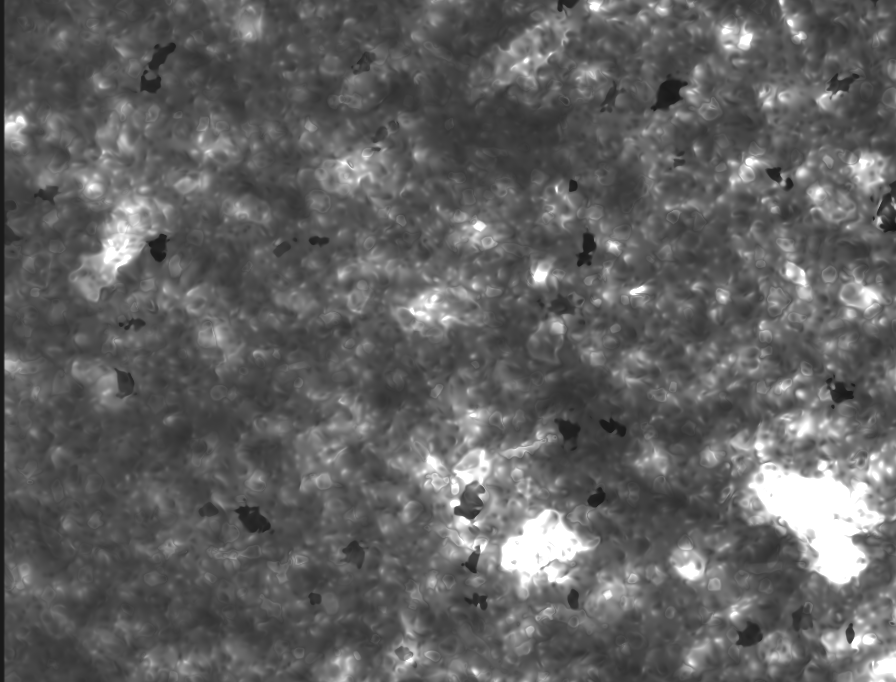
Reproduce this texture procedurally as a Shadertoy shader.

```glsl
// Grey micrograph of a rough sediment: pale broken grains in a dark speckled matrix.

const float DARKEST_GREY = 0.17;
const float MATRIX_GREY = 0.19;
const float CONTRAST = 0.7;
const float STRIP_WIDTH = 0.007;

// Three random values per lattice cell
vec3 hash3(vec2 cell) {
    vec3 h = fract(cell.xyx * vec3(0.1031, 0.1030, 0.0973));
    h += dot(h, h.yxz + 33.33);
    return fract((h.xxy + h.yzz) * h.zyx);
}

mat2 rotation(float angle) {
    float c = cos(angle), s = sin(angle);
    return mat2(c, -s, s, c);
}

// Cellular noise of soft light and dark blobs, zero mean, unit deviation
float speckle(vec2 p, float frequency, float seed) {
    p *= frequency;
    vec2 base = floor(p);
    float sum = 0.0;
    for (int y = -1; y <= 1; y++)
    for (int x = -1; x <= 1; x++) {
        vec2 cell = base + vec2(x, y);
        vec3 h = hash3(cell + seed);
        vec2 d = cell + h.xy - p;
        sum += (h.z - 0.5) * exp(-6.0 * dot(d, d));
    }
    return 6.8 * sum;
}

// Layered sines that bend the grain outlines
vec2 bend(vec2 p) {
    vec2 w = sin(p.yx * 23.0 + vec2(1.3, 4.1));
    w += 0.6 * sin(p.yx * 51.0 + p * 17.0 + w);
    return 0.006 * w;
}

// Scattered grains: brightness of the strongest one covering p.
// aspect = short / long axis, spread = random turn around the main angle
float grains(vec2 p, float frequency, float density, float aspect,
             float angle, float spread, float rough, float seed) {
    p *= frequency;
    vec2 base = floor(p);
    float brightest = 0.0;
    for (int y = -1; y <= 1; y++)
    for (int x = -1; x <= 1; x++) {
        vec2 cell = base + vec2(x, y);
        vec3 place = hash3(cell + seed);
        vec3 look = hash3(cell + seed + 71.0);
        float present = step(place.z, density);
        float size = mix(0.2, 0.48, look.x);
        float turn = angle + spread * (look.y - 0.5);
        vec2 q = rotation(turn) * (p - cell - place.xy);
        q /= size * vec2(1.0, aspect * mix(0.8, 1.3, look.z));

        // Outline between an ellipse and a block, chipped by the roughness
        float block = max(abs(q.x), abs(q.y)) * 1.1;
        float d = mix(length(q), block, 0.7 * fract(look.z * 7.0)) + rough;
        float body = 1.0 - smoothstep(0.65, 1.1, d);
        float glow = mix(0.35, 1.0, fract(look.x * 13.0));
        brightest = max(brightest, present * body * glow);
    }
    return brightest;
}

void mainImage(out vec4 fragColor, in vec2 fragCoord) {
    vec2 p = fragCoord / iResolution.y;
    float across = fragCoord.x / iResolution.x;
    vec2 bent = p + bend(p);

    // Matrix texture, from broad shading to dust; each layer distorts the next
    float shading = speckle(bent, 3.6, 53.0);
    float patches = speckle(bent, 8.5, 67.0);
    float clumps = speckle(bent * vec2(0.85, 1.1), 18.0, 37.0);
    float lumps = speckle(bent + 0.006 * vec2(clumps, patches), 32.0, 83.0);
    float grit = speckle(p + 0.005 * vec2(lumps, clumps), 52.0, 23.0);
    float dust = speckle(p + 0.003 * vec2(grit, -lumps), 88.0, 11.0);

    // Chipped outlines, stronger for finer grains
    float chips = 0.13 * grit + 0.13 * lumps;
    float crumbs = 0.2 * dust + 0.2 * grit;

    // Grains from coarse to fine, thin shards and black pores
    float coarse = grains(bent, 4.8, 0.5, 0.62, 0.45, 1.6, chips, 101.0);
    float medium = grains(bent, 11.0, 0.45, 0.75, 0.3, 3.1, chips, 211.0);
    float small = grains(p, 26.0, 0.42, 0.75, 0.0, 3.1, crumbs, 307.0);
    float shards = grains(bent, 8.5, 0.16, 0.22, -0.2, 1.2, crumbs, 401.0);
    float pores = grains(bent, 19.0, 0.08, 0.65, 0.0, 3.1, crumbs, 503.0);

    // Contrast and light grow towards the right
    float strength = mix(0.8, 1.15, across);
    float tone = 0.25 * dust + 0.31 * grit + 0.26 * lumps;
    tone += 0.32 * clumps + 0.32 * patches + 0.35 * shading;
    float uncovered = 1.0 - 0.6 * coarse;
    tone += 2.2 * coarse + uncovered * (1.4 * medium + 0.9 * small);
    tone += 1.0 * shards - 1.4 * pores;
    tone = (tone - 0.36) * strength + 0.6 * (across - 0.5);

    float grey = DARKEST_GREY + MATRIX_GREY * exp(CONTRAST * tone);
    grey = min(grey - 0.1 * pores, 1.0);

    // Dark strip along the left border
    float inside = smoothstep(0.6 * STRIP_WIDTH, 1.2 * STRIP_WIDTH, p.x);
    grey = mix(0.1, grey, inside);
    fragColor = vec4(vec3(grey), 1.0);
}
```
